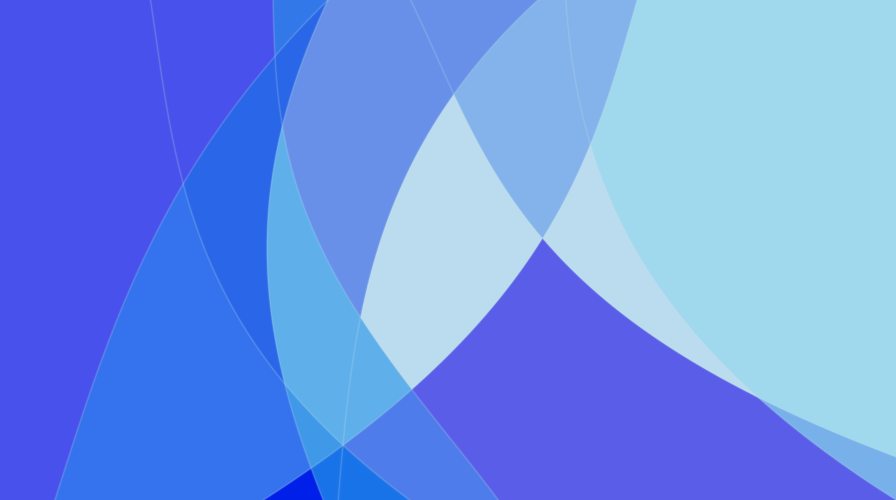
Give the GLSL for this background, as a Shadertoy shader.

```glsl
// Overlapping translucent petals of blue, ice and violet, bounded by eight sweeping arcs.

// Signed distance to the curve x = start + k.x*t + k.y*t^2 + k.z*t^3 + k.w*t^4; positive on its right.
float arc(vec2 p, float start, vec4 k) {
    float t = p.y;
    float x = start + t * (k.x + t * (k.y + t * (k.z + t * k.w)));
    float slope = k.x + t * (2.0 * k.y + t * (3.0 * k.z + t * 4.0 * k.w));
    return (p.x - x) / sqrt(1.0 + slope * slope);
}

// Antialiased coverage of the right-hand side of an arc.
float rightOf(float d) {
    float edge = 0.7 / iResolution.y;
    return smoothstep(-edge, edge, d);
}

void mainImage(out vec4 fragColor, in vec2 fragCoord) {
    // Canvas heights, with y running down from the top edge
    vec2 uv = fragCoord / iResolution.xy;
    vec2 p = vec2(uv.x * 1.786, 1.0 - uv.y);

    // Arcs, named by where they run
    float dist[8] = float[8](
        arc(p, 0.6535, vec4(-1.0137, 0.7130, -0.2433, 0.0)),
        arc(p, 0.3000, vec4(0.1507, -0.0977, 0.4633, 0.0)),
        arc(p, 0.5442, vec4(0.0263, -0.0353, 1.0440, -0.5860)),
        arc(p, 0.6535, vec4(-0.4616, 0.3421, 0.2707, -0.1607)),
        arc(p, 1.0721, vec4(-1.0823, 1.1188, -0.5016, 0.0672)),
        arc(p, 1.2698, vec4(-0.2898, 0.0747, -0.7035, 0.1742)),
        arc(p, 0.8186, vec4(0.4765, -0.2519, 0.7328, 0.2621)),
        arc(p, 1.1279, vec4(0.0686, 0.2519, 0.3377, 0.0)));
    float outerLeft = rightOf(dist[0]);
    float hairline = rightOf(dist[1]);
    float diagonal = rightOf(dist[2]);
    float bow = rightOf(dist[3]);
    float petal = rightOf(dist[4]);
    float bowl = rightOf(dist[5]);
    float sweep = rightOf(dist[6]);
    float farRight = rightOf(dist[7]);

    vec3 ice = vec3(0.73, 0.863, 0.933);
    vec3 violet = vec3(0.353, 0.365, 0.906);

    // Left field and the blue fan
    vec3 field = mix(vec3(0.284, 0.316, 0.92), vec3(0.196, 0.47, 0.91), diagonal);
    vec3 fan = mix(vec3(0.205, 0.45, 0.93), vec3(0.16, 0.40, 0.91), hairline);
    vec3 inside = mix(field, fan, outerLeft);

    // Sky sliver, then the large petal with its pale heart
    vec3 sky = mix(vec3(0.25, 0.596, 0.91), vec3(0.373, 0.686, 0.92), hairline);
    vec3 heart = mix(ice, vec3(0.518, 0.698, 0.918), sweep);
    vec3 lens = mix(vec3(0.408, 0.565, 0.91), heart, petal);
    inside = mix(inside, mix(sky, lens, diagonal), bow);

    // Lower fan and violet floor
    vec3 outside = mix(vec3(0.0, 0.12, 0.91), vec3(0.10, 0.45, 0.91), bow);
    outside = mix(outside, vec3(0.306, 0.486, 0.918), hairline);
    outside = mix(outside, violet, diagonal);
    outside = mix(outside, vec3(0.47, 0.69, 0.918), farRight);

    // Pale upper right
    vec3 upperRight = mix(ice, vec3(0.627, 0.847, 0.933), farRight);
    outside = mix(outside, upperRight, sweep);
    vec3 color = mix(inside, outside, bowl);

    // Fine light rims along every arc
    for (int i = 0; i < 8; i++) {
        float r = dist[i] / 0.0018;
        color = mix(color, ice, 0.24 * exp(-r * r));
    }
    fragColor = vec4(color, 1.0);
}
```
